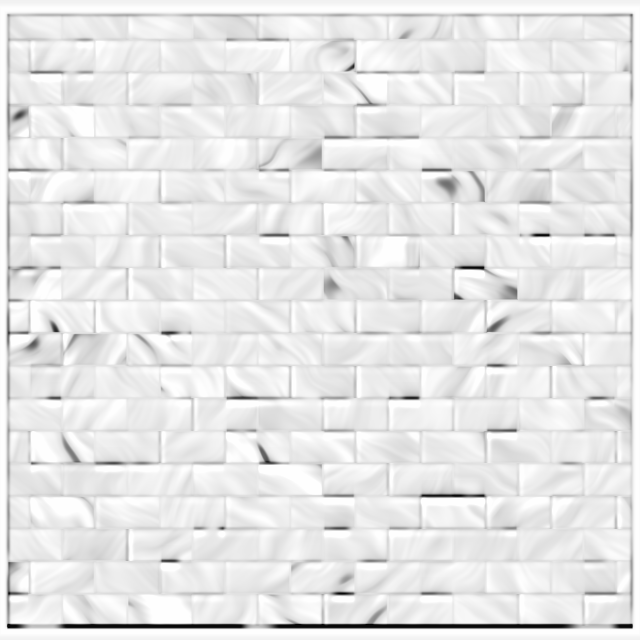
This texture map is drawn by a WebGL 2 fragment shader. Its source:

```glsl
#version 300 es
precision highp float;

uniform vec2 u_resolution;
out vec4 outColor;

const vec2 WALL_MIN = vec2(0.013, 0.0215);
const vec2 WALL_MAX = vec2(0.987, 0.9766);
const vec2 BRICK = vec2(0.1018, 0.0509);
const float FIRST_JOINT = -0.0046;
const float STONE = 0.925;
const float MARGIN = 0.945;

float hash(vec2 p) {
  vec3 q = fract(p.xyx * 0.1031);
  q += dot(q, q.yzx + 33.33);
  return fract((q.x + q.y) * q.z);
}

float noise(vec2 p) {
  vec2 i = floor(p), f = fract(p);
  f = f * f * (3.0 - 2.0 * f);
  return mix(mix(hash(i), hash(i + vec2(1, 0)), f.x),
             mix(hash(i + vec2(0, 1)), hash(i + vec2(1, 1)), f.x), f.y);
}

// Random level per segment, with short soft transitions
float plateau(float x, float row) {
  float i = floor(x - 0.5), f = fract(x - 0.5);
  return mix(hash(vec2(i + 7.0, row)), hash(vec2(i + 8.0, row)),
             smoothstep(0.42, 0.58, f));
}

float bell(float d, float width) {
  return exp(-d * d / (width * width));
}

// Noise drawn out along a slanted direction
float streak(vec2 p, float angle, vec2 scale, float seed) {
  vec2 along = vec2(cos(angle), sin(angle));
  vec2 across = vec2(-along.y, along.x);
  return noise(vec2(dot(p, across), dot(p, along)) * scale + seed * 90.0 + 200.0);
}

// Chiselled relief of one brick, around zero
float brickRelief(vec2 p, vec2 id) {
  float seed = hash(id + 3.7);
  float lean = hash(id + 11.3) < 0.5 ? -1.0 : 1.0;
  float angle = lean * mix(0.5, 1.15, hash(id + 23.1));
  float rough = pow(hash(id + 41.9), 3.0);
  vec2 bent = p + 0.022 * (vec2(noise(p * 24.0), noise(p * 24.0 + 51.0)) - 0.5);
  float worn = smoothstep(0.3, 0.7, noise(p * 17.0 + seed * 30.0));
  float broad = streak(bent, angle, vec2(62.0, 14.0), seed);
  float fine = streak(bent, angle + 0.15, vec2(150.0, 26.0), seed + 1.0);
  float crease = smoothstep(0.7, 0.98, 1.0 - broad);
  float relief = (broad - 0.5) * mix(0.08, 0.34, rough * worn + 0.2 * worn);
  relief += (fine - 0.5) * mix(0.035, 0.09, rough);
  relief -= crease * crease * worn * rough * 0.75;
  return relief + 0.03 * (seed - 0.5);
}

// Horizontal joint: dark core, shadow above, light lip below
float bedJoint(vec2 p, float row, float d) {
  float level = plateau((p.x - FIRST_JOINT) / (0.5 * BRICK.x), row + 60.0);
  level = mix(level, 1.0, 0.35 * (1.0 - smoothstep(0.02, 0.12, p.x)));
  float wear = noise(vec2(p.x * 45.0, row * 5.3));
  float depth = 0.03 + 0.16 * level * wear + 0.8 * pow(level, 9.0) * smoothstep(0.05, 0.75, wear);
  float shadow = 0.28 * depth * exp(-max(d, 0.0) / 0.008) * smoothstep(-0.001, 0.003, d);
  float lip = 0.32 * depth * bell(d + 0.0085, 0.005);
  return lip - depth * bell(d, 0.0026) - shadow;
}

// Upright joint: faint dark side and light side
float headJoint(float d, vec2 id, float y) {
  float depth = 0.015 + 0.17 * pow(hash(id + 77.0), 3.0);
  depth *= 0.4 + noise(vec2(y * 70.0, id.x * 3.1));
  return depth * (0.6 * bell(d - 0.005, 0.004) - bell(d, 0.0028));
}

float wallShade(vec2 p) {
  float rowPos = (p.y - WALL_MIN.y) / BRICK.y;
  float row = floor(rowPos);
  float shift = 0.5 * mod(row, 2.0);
  float colPos = (p.x - FIRST_JOINT) / BRICK.x + shift;
  vec2 id = vec2(floor(colPos), row) + 5.0;
  vec2 toJoint = (0.5 - abs(fract(vec2(colPos, rowPos)) - 0.5)) * BRICK;
  float inner = smoothstep(0.0, 0.003, min(toJoint.x, toJoint.y));
  float shade = STONE + brickRelief(p, id) * inner;

  float bed = floor(rowPos + 0.5);
  float inside = step(0.5, bed) * step(bed, 18.5);
  shade += inside * bedJoint(p, bed, (rowPos - bed) * BRICK.y);
  float head = floor(colPos + 0.5);
  shade += headJoint((colPos - head) * BRICK.x, vec2(head, row), p.y);
  return shade;
}

// Outline of the wall: black foot, thin patchy sides and top
float outline(vec2 p) {
  vec2 within = smoothstep(WALL_MIN - 0.003, WALL_MIN, p)
              * (1.0 - smoothstep(WALL_MAX, WALL_MAX + 0.003, p));
  vec2 low = p - WALL_MIN, high = p - WALL_MAX;
  float foot = 0.2 + 0.75 * smoothstep(0.2, 0.42, noise(vec2(p.x * 15.0, 4.2)));
  float top = 0.1 + 0.22 * noise(vec2(p.x * 30.0, 9.6));
  float left = 0.1 + 0.5 * pow(noise(vec2(p.y * 34.0, 15.4)), 2.0);
  float right = 0.08 + 0.42 * pow(noise(vec2(p.y * 34.0, 28.7)), 2.0);
  float footLine = exp(-pow(abs(low.y) / 0.0037, 4.0));
  return within.x * (foot * footLine + top * bell(high.y, 0.0028))
       + within.y * (left * bell(low.x, 0.0028) + right * bell(high.x, 0.0028));
}

void main() {
  vec2 p = gl_FragCoord.xy / u_resolution;
  vec2 gap = max(WALL_MIN - p, p - WALL_MAX);
  float outer = max(gap.x, gap.y);
  float margin = MARGIN + 0.055 * bell(outer - 0.009, 0.007);
  float shade = mix(wallShade(p), margin, smoothstep(-0.002, 0.002, outer));
  shade -= outline(p);
  outColor = vec4(vec3(clamp(shade, 0.03, 0.995)), 1.0);
}
```
